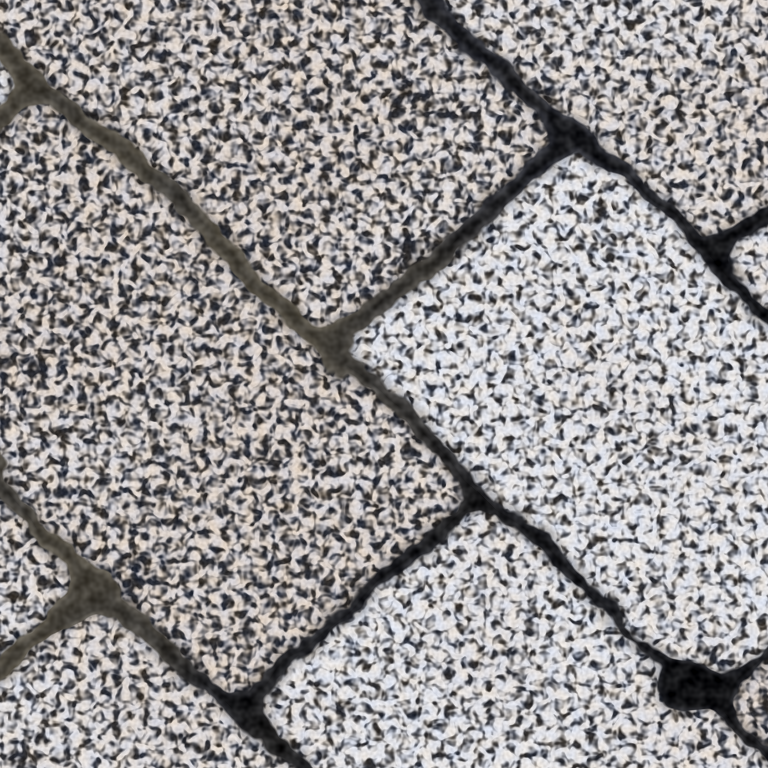
Write a WebGL 1 fragment shader that draws this texture.

```glsl
precision highp float;
// Diagonal courses of speckled granite setts with rounded corners and worn dark joints.

uniform vec2 u_resolution;

const float COURSE_HEIGHT = 0.425;
const float CORNER_RADIUS = 0.032;
const float JOINT_SKEW = 0.11;

const vec3 DARK_MINERAL = vec3(0.17, 0.17, 0.185);
const vec3 PALE_STONE = vec3(0.89, 0.89, 0.905);
const vec3 WARM_STONE = vec3(0.86, 0.825, 0.805);
const vec3 SLATE_FILL = vec3(0.19, 0.195, 0.22);
const vec3 EARTH_FILL = vec3(0.36, 0.34, 0.30);

vec2 gradientAt(vec2 cell) {
  vec3 h = fract(cell.xyx * vec3(0.1031, 0.1030, 0.0973));
  h += dot(h, h.yzx + 33.33);
  float angle = 6.2832 * fract((h.x + h.y) * h.z);
  return vec2(cos(angle), sin(angle));
}

// Gradient noise, roughly -1 to 1
float noise(vec2 p) {
  vec2 i = floor(p);
  vec2 f = p - i;
  vec2 w = f * f * f * (f * (f * 6.0 - 15.0) + 10.0);
  float a = dot(gradientAt(i), f);
  float b = dot(gradientAt(i + vec2(1.0, 0.0)), f - vec2(1.0, 0.0));
  float c = dot(gradientAt(i + vec2(0.0, 1.0)), f - vec2(0.0, 1.0));
  float d = dot(gradientAt(i + 1.0), f - 1.0);
  return 1.4 * mix(mix(a, b, w.x), mix(c, d, w.x), w.y);
}

vec2 noise2(vec2 p) {
  return vec2(noise(p), noise(p + vec2(37.2, 91.7)));
}

float roundedBox(vec2 p, vec2 halfSize, float radius) {
  vec2 q = abs(p) - halfSize + radius;
  return length(max(q, 0.0)) + min(max(q.x, q.y), 0.0) - radius;
}

// x runs along the courses, y across them
vec2 courseFrame(vec2 p) {
  vec2 q = vec2(p.x, 1.0 - p.y);
  return vec2(dot(q, vec2(0.731, 0.682)), dot(q, vec2(0.682, -0.731)));
}

// Position of one cross joint in each course
float courseStart(float row) {
  return row < -1.5 ? 0.592 : row < -0.5 ? 0.870 : row < 0.5 ? 0.646 : 0.935;
}

// Returns distance to the sett edge (negative inside) and the sett index
vec3 settAt(vec2 c, float gap) {
  float across = (c.y + 0.039) / COURSE_HEIGHT;
  float row = floor(across);
  float y = (across - row - 0.5) * COURSE_HEIGHT;
  float settLength = mix(0.674, 0.775, mod(row, 2.0));
  float along = (c.x - JOINT_SKEW * y - courseStart(row)) / settLength;
  float column = floor(along);
  float x = (along - column - 0.5) * settLength;
  vec2 halfSize = 0.5 * vec2(settLength, COURSE_HEIGHT) - gap;
  return vec3(roundedBox(vec2(x, y), halfSize, CORNER_RADIUS), column, row);
}

// Crystalline speckle; brightness from -1 to 1 sets the sett's tone
vec3 granite(vec2 p, float brightness) {
  vec2 q = p + 0.004 * noise2(p * 55.0);
  float grain = 0.6 * noise(q * 76.0) + 0.42 * noise(q * 150.0 + 17.0);
  float clumps = noise(p * 24.0 + 5.0);
  float patches = smoothstep(0.42, 0.8, noise(p * 11.0 + 8.0));
  grain += 0.06 * brightness + 0.07 * clumps - 0.22 * patches;
  float light = smoothstep(-0.46, 0.21, grain);
  float warmth = clamp(0.5 - 0.5 * brightness + 0.5 * noise(p * 5.0), 0.0, 1.0);
  vec3 color = mix(DARK_MINERAL, mix(PALE_STONE, WARM_STONE, warmth), light);
  color += vec3(0.04, 0.01, -0.04) * noise(p * 62.0 + 40.0);
  return color + 0.07 * noise(p * 210.0);
}

// Joint filling: earthy towards the left, slate elsewhere, darkest at its core
vec3 jointFill(vec2 p, vec2 c, float depth) {
  float earth = (1.0 - smoothstep(0.0, 0.25, c.y)) * (1.0 - smoothstep(0.55, 0.95, c.x));
  earth = clamp(earth + 0.5 * noise(p * 7.0), 0.0, 1.0);
  vec3 color = mix(SLATE_FILL, EARTH_FILL, earth);
  color *= 1.0 - 0.5 * smoothstep(0.002, 0.011, depth) * (1.0 - 0.5 * earth);
  color *= 1.0 - 0.35 * smoothstep(0.65, 0.95, c.x);
  return color + 0.09 * noise(p * 48.0) + 0.06 * noise(p * 130.0);
}

void main() {
  vec2 p = gl_FragCoord.xy / u_resolution.y;
  float pixel = 1.0 / u_resolution.y;

  // Uneven courses and joint widths
  vec2 bent = p + 0.014 * noise2(p * 4.0) + 0.007 * noise2(p * 19.0);
  vec2 c = courseFrame(bent);
  float gap = mix(0.0125, 0.008, smoothstep(0.55, 0.95, c.x)) + 0.005 * noise(p * 8.0);
  vec3 sett = settAt(c, gap);
  float edge = sett.x + 0.004 * noise(p * 58.0);

  // Filling smeared over parts of the sett edges
  edge += 0.03 * smoothstep(0.35, 0.8, noise(p * 6.0 + 21.0));

  float brightness = cos(2.6 * sett.y + 0.8 * sett.z);
  vec3 stone = granite(p + 7.3 * sett.yz, brightness);
  stone *= 1.0 - 0.22 * smoothstep(-0.014, 0.0, edge);
  float joint = smoothstep(-pixel - 0.001, pixel + 0.001, edge);
  gl_FragColor = vec4(mix(stone, jointFill(p, c, edge), joint), 1.0);
}
```
